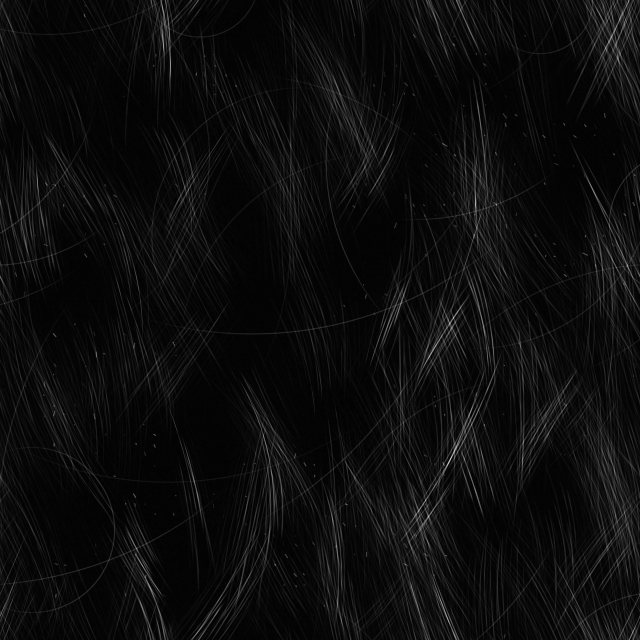
Write a three.js fragment shader that draws this texture.

```glsl
// Scratched black surface: curved, fanning bundles of fine pale strands,
// crossed by loose hairline arcs and sprinkled with tiny nicks.
// Bundles wrap at the edges; every strand is a jittered line in a bent frame.

#define BUNDLES 125
#define HAIRS 56
#define LINE_WIDTH 0.0018
#define FINE_PITCH 0.0054
#define LOOSE_PITCH 0.0092
#define FAINT_GAIN 0.14
#define BRIGHT_GAIN 0.42
#define HAIR_GAIN 0.15
#define NICK_CELLS 64.0
#define BASE_LEVEL 0.007

varying vec2 vUv;

float hash(vec2 p) {
  return fract(sin(dot(p, vec2(127.1, 311.7))) * 43758.5453);
}

float valueNoise(vec2 p) {
  vec2 cell = floor(p);
  vec2 f = fract(p);
  f = f * f * (3.0 - 2.0 * f);
  float low = mix(hash(cell), hash(cell + vec2(1.0, 0.0)), f.x);
  float high = mix(hash(cell + vec2(0.0, 1.0)), hash(cell + 1.0), f.x);
  return mix(low, high, f.y);
}

float hairline(float dist) {
  return 1.0 - smoothstep(0.0, LINE_WIDTH, abs(dist));
}

// Parallel strands along y, each with its own place, ends and strength
float strands(vec2 q, float pitch, float halfLen, float seed) {
  float column = floor(q.x / pitch);
  vec2 key = vec2(column, seed);
  float place = 0.3 + 0.4 * hash(key);
  float line = hairline((fract(q.x / pitch) - place) * pitch);
  float middle = (hash(key + 0.37) - 0.5) * 0.8;
  float reach = mix(0.35, 0.9, hash(key + 0.71));
  float along = abs(q.y / halfLen - middle) / reach;
  float ends = 1.0 - smoothstep(0.55, 1.0, along);
  float strength = hash(key + 0.53);
  float wear = 0.45 + 0.75 * valueNoise(vec2(q.y * 70.0, column * 7.0 + seed));
  return line * ends * wear * strength * (0.35 + 0.65 * strength);
}

// One swath of strands, leaning, bent and fanned out
float bundle(vec2 uv, float id) {
  vec2 center = vec2(hash(vec2(id, 1.3)), hash(vec2(id, 2.7)));
  float bright = pow(hash(vec2(id, 3.1)), 5.0);
  float halfLen = mix(0.08, 0.2, hash(vec2(id, 4.9)));
  float halfWidth = mix(0.018 + 0.036 * hash(vec2(id, 5.3)), 0.012, bright);
  float lean = -0.27 + 0.55 * (hash(vec2(id, 6.1)) - 0.5);
  if (hash(vec2(id, 7.7)) > 0.8) lean += 0.7;
  float bend = mix(-1.3, 0.7, hash(vec2(id, 8.3)));
  float fan = 0.7 * (hash(vec2(id, 9.1)) - 0.5);

  vec2 p = fract(uv - center + 0.5) - 0.5;
  float s = sin(lean);
  float c = cos(lean);
  vec2 q = vec2(c * p.x - s * p.y, s * p.x + c * p.y);
  if (abs(q.y) > 1.3 * halfLen) return 0.0;
  q.x = (q.x - bend * q.y * q.y) / (1.0 + fan * q.y / halfLen);
  float across = q.x / halfWidth;
  if (abs(across) > 2.5) return 0.0;

  float sum = strands(q, FINE_PITCH, halfLen, id);
  vec2 skewed = vec2(q.x + 0.07 * q.y, q.y);
  sum += strands(skewed, LOOSE_PITCH, halfLen, id + 200.0);
  return sum * exp(-across * across) * (FAINT_GAIN + BRIGHT_GAIN * bright);
}

// Part of a large thin circle
float hairArc(vec2 uv, float id) {
  vec2 center = vec2(hash(vec2(id, 11.3)), hash(vec2(id, 12.1))) * 1.6 - 0.3;
  float radius = mix(0.08, 0.65, hash(vec2(id, 13.7)));
  float heading = 6.2832 * hash(vec2(id, 14.9));
  float spread = mix(0.12, 0.38, hash(vec2(id, 15.1))) / radius;
  vec2 p = uv - center;
  float facing = dot(p, vec2(cos(heading), sin(heading))) / max(length(p), 0.001);
  float angle = acos(clamp(facing, -1.0, 1.0));
  float ends = 1.0 - smoothstep(0.3, 1.0, angle / spread);
  return hairline(length(p) - radius) * ends * mix(0.3, 1.0, hash(vec2(id, 16.3)));
}

// Short dashes, gathered in patches
float nicks(vec2 uv) {
  vec2 cell = floor(uv * NICK_CELLS);
  vec2 jitter = 0.35 + 0.3 * vec2(hash(cell + 0.2), hash(cell + 0.6));
  vec2 p = (fract(uv * NICK_CELLS) - jitter) / NICK_CELLS;
  float angle = 1.2 + 1.6 * hash(cell + 0.4);
  vec2 dir = vec2(cos(angle), sin(angle));
  float halfLen = 0.004 * pow(hash(cell + 0.8), 2.0);
  float dist = length(p - dir * clamp(dot(p, dir), -halfLen, halfLen));
  float chance = 0.3 * smoothstep(0.35, 0.9, valueNoise(uv * 9.0));
  return hairline(dist) * step(hash(cell + 0.1), chance) * hash(cell + 0.9);
}

void main() {
  float light = BASE_LEVEL + 0.012 * valueNoise(vUv * 400.0);
  for (int i = 1; i <= BUNDLES; i++) light += bundle(vUv, float(i));
  for (int i = 1; i <= HAIRS; i++) light += HAIR_GAIN * hairArc(vUv, float(i));
  light += 0.3 * nicks(vUv);
  gl_FragColor = vec4(vec3(min(light, 0.75)), 1.0);
}
```
